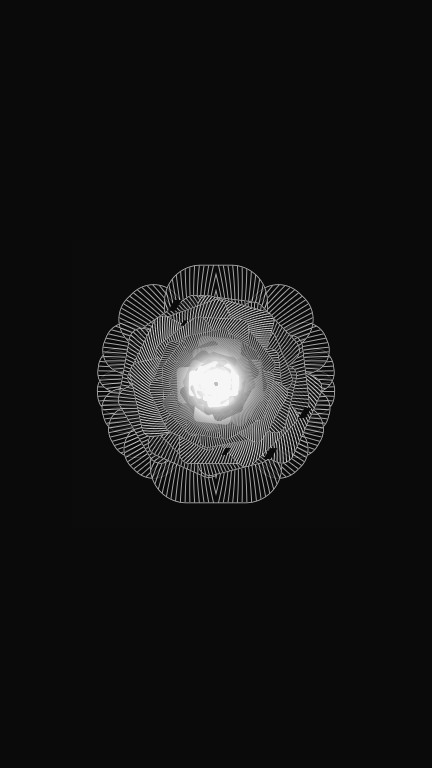
A Shadertoy shader for this background:

```glsl
const float TAU = 6.2831853;
const float LINE_COUNT = 156.0;
const vec3 BACKDROP = vec3(0.040);
const vec3 PANEL = vec3(0.045);
const vec3 INK = vec3(0.88);

float hash(vec2 p) {
    return fract(sin(dot(p, vec2(41.3, 289.1))) * 4375.5);
}

float roundedBox(vec2 p, vec2 halfSize, float corner) {
    vec2 q = abs(p) - halfSize + corner;
    return length(max(q, 0.0)) + min(max(q.x, q.y), 0.0) - corner;
}

// Coverage of a line with the given half width
float stroke(float d, float halfWidth, float px) {
    float outerEdge = clamp((halfWidth - d) / px + 0.5, 0.0, 1.0);
    float innerEdge = clamp((-halfWidth - d) / px + 0.5, 0.0, 1.0);
    return outerEdge - innerEdge;
}

// Spiral hatching that fades to its mean tone when too fine to resolve
float hatch(vec2 p, float twist, float halfWidth, float px) {
    float r = max(length(p), 0.002);
    float u = (atan(p.y, p.x) + twist * log(r)) * LINE_COUNT / TAU;
    float spacing = TAU * r / LINE_COUNT * inversesqrt(1.0 + twist * twist);
    float line = stroke(abs(fract(u) - 0.5) * spacing, halfWidth, px);
    float mean = min(2.0 * halfWidth / spacing, 1.0);
    return mix(mean, line, smoothstep(1.0, 2.4, spacing / px));
}

// Signed distance to a petal pointing along an angle
float petal(vec2 p, float angle, float reach, vec2 halfSize, float corner) {
    vec2 dir = vec2(cos(angle), sin(angle));
    vec2 local = vec2(dot(p, dir), dot(p, vec2(-dir.y, dir.x)));
    return roundedBox(local - vec2(reach - halfSize.x, 0.0), halfSize, corner);
}

// Lays a hatched, outlined petal over the tone below
float layPetal(float tone, float d, float lines, float opacity, float rim, float px) {
    float cover = clamp(0.5 - d / px, 0.0, 1.0);
    tone = mix(tone, lines, cover * opacity);
    return max(tone, stroke(d + rim, rim, px) * 0.85);
}

// Mirrored outer lobes: angle in degrees, reach, half width
float outerLobes(vec2 p, float px) {
    vec3 lobes[9] = vec3[9](
        vec3(-5.0, 0.276, 0.052), vec3(8.0, 0.276, 0.052),
        vec3(-16.0, 0.272, 0.052), vec3(22.0, 0.277, 0.060),
        vec3(-30.0, 0.276, 0.062), vec3(-46.0, 0.275, 0.066),
        vec3(46.0, 0.286, 0.078), vec3(-90.0, 0.276, 0.153),
        vec3(90.0, 0.276, 0.120));
    vec2 q = vec2(abs(p.x), p.y);
    float tone = 0.0;
    for (int i = 0; i < 9; i++) {
        vec3 lobe = lobes[i];
        float corner = min(lobe.z * 0.9, 0.085);
        float d = petal(q, radians(lobe.x), lobe.y, vec2(0.095, lobe.z), corner);
        float twist = 0.25 * sin(radians(lobe.x) * 3.0);
        tone = layPetal(tone, d, hatch(q, twist, 0.0011, px), 0.75, 0.0009, px);
    }
    return tone;
}

// Nested rings of petals shrinking into the core
float innerRings(float tone, vec2 p, float px) {
    for (int ring = 0; ring < 14; ring++) {
        float level = float(ring);
        float size = 0.213 * pow(0.83, level);
        float rim = 0.0009 * mix(0.55, 1.0, size / 0.213);
        for (int k = 0; k < 9; k++) {
            float seed = hash(vec2(level, float(k)));
            float angle = TAU * (float(k) / 9.0 + 0.25) + level * 2.4 + (seed - 0.5) * 0.25;
            float reach = size * (0.94 + 0.16 * seed);
            vec2 halfSize = size * vec2(0.36, 0.40 + 0.12 * seed);
            float d = petal(p, angle, reach, halfSize, size * 0.14);
            float lines = hatch(p, (seed - 0.35) * 1.5, 0.00105, px);
            tone = layPetal(tone, d, lines * (0.8 + 0.3 * seed), 0.85, rim, px);
        }
    }
    return tone;
}

// Small dark openings between petals
float openings(vec2 p, float px) {
    vec3 gaps[5] = vec3[5](
        vec3(-0.095, 0.182, 0.014), vec3(0.126, -0.161, 0.014),
        vec3(0.206, -0.067, 0.013), vec3(0.023, -0.156, 0.009),
        vec3(-0.074, 0.141, 0.007));
    float shade = 0.0;
    for (int i = 0; i < 5; i++) {
        vec2 q = p - gaps[i].xy;
        float d = roundedBox(vec2(q.x - 0.6 * q.y, q.y), gaps[i].z * vec2(0.6, 0.9), 0.001);
        shade = max(shade, clamp(0.5 - d / px, 0.0, 1.0));
    }
    return shade;
}

void mainImage(out vec4 fragColor, in vec2 fragCoord) {
    float px = 1.0 / iResolution.x;
    vec2 p = (fragCoord - 0.5 * iResolution.xy) * px;
    float r = length(p);

    // Backdrop and faint square panel
    float panel = clamp(0.5 - roundedBox(p, vec2(0.333), 0.001) / px, 0.0, 1.0);
    vec3 color = mix(BACKDROP, PANEL, panel);

    // Line flower with a luminous core
    float tone = innerRings(outerLobes(p, px), p, px);
    tone *= 1.0 - openings(p, px);
    tone += 0.35 * exp(-pow(r / 0.045, 2.0)) + 0.5 * exp(-pow(r / 0.014, 2.0));
    color = mix(color, INK, clamp(tone, 0.0, 1.1));
    fragColor = vec4(clamp(color, 0.0, 1.0), 1.0);
}
```
